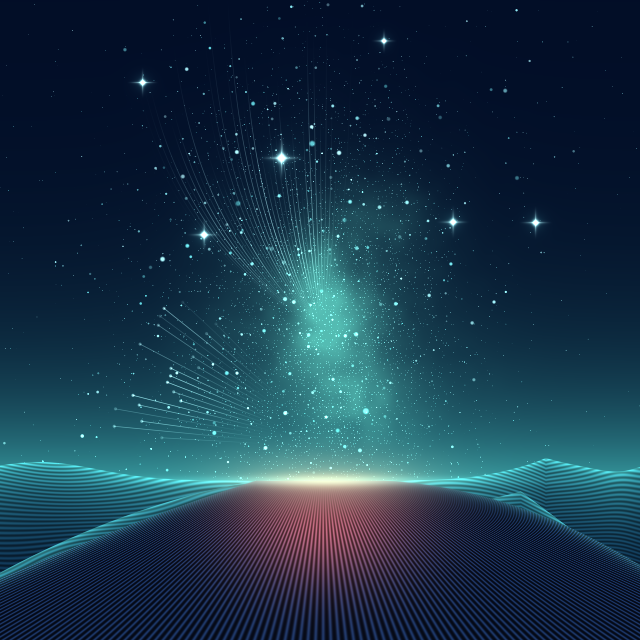
This background is drawn by a Shadertoy shader. Its source:

```glsl
// A night sky where a teal plume of dust, stars and filaments rises over striped dunes.
// Sky: gradient, Gaussian glows, hashed particle grids and lines in warped coordinates.
// Ground: three layers of ridge functions, filled with contour or perspective stripes.

const float HORIZON = 0.249;
const float TAU = 6.2831853;
const vec3 NAVY = vec3(0.005, 0.05, 0.15);
const vec3 TEAL = vec3(0.21, 0.60, 0.62);
const vec3 MINT = vec3(0.36, 0.80, 0.75);
const vec3 PALE = vec3(0.80, 1.00, 0.94);
const vec3 ROSE = vec3(0.60, 0.30, 0.35);
const vec3 PEACH = vec3(0.98, 0.92, 0.75);

float hash(vec2 p) { return fract(sin(dot(p, vec2(127.1, 311.7))) * 43758.5453); }

float noise(vec2 p) {
  vec2 i = floor(p), f = fract(p);
  f = f * f * (3.0 - 2.0 * f);
  return mix(mix(hash(i), hash(i + vec2(1, 0)), f.x),
             mix(hash(i + vec2(0, 1)), hash(i + vec2(1, 1)), f.x), f.y);
}

float blob(vec2 p, float x, float y, float w, float h) {
  vec2 q = (p - vec2(x, y)) / vec2(w, h);
  return exp(-dot(q, q));
}

float bump(float x, float center, float width) {
  float q = (x - center) / width;
  return exp(-q * q);
}

// One random dot per cell of a grid with shifted rows, kept by probability
vec3 particles(vec2 p, float cells, float radius, float density) {
  vec2 q = p * cells;
  q.x += 9.0 * hash(vec2(floor(q.y), cells));
  vec2 id = floor(q);
  vec2 spot = 0.2 + 0.6 * vec2(hash(id + cells), hash(id + cells + 19.0));
  float size = radius * mix(0.45, 1.0, pow(hash(id + 37.0), 3.0));
  float disc = smoothstep(size, size * 0.3, length(fract(q) - spot) / cells);
  float light = mix(0.3, 1.0, hash(id + 53.0)) * step(hash(id + 71.0), density);
  return mix(MINT, PALE, hash(id + 91.0)) * disc * light;
}

// Bright core with a halo and four thin rays
vec3 sparkle(vec2 p, float x, float y, float size) {
  vec2 q = abs(p - vec2(x, y)) / size;
  vec2 rays = pow(max(1.0 - q, 0.0), vec2(2.0)) * exp(-q.yx * 22.0);
  float d = length(q);
  return PALE * (1.3 * exp(-d * d * 45.0) + rays.x + rays.y) + MINT * 0.35 * exp(-d * 4.0);
}

// Filaments that leave the plume core and bend up and to the left
float filaments(vec2 p) {
  float s = max((p.y - 0.48) * 2.0, 0.001);
  float spread = 1.0 - exp(-2.5 * s);
  float f = (0.505 - p.x) / spread, id = floor(f * 90.0);
  float slope = f * 5.0 * exp(-2.5 * s);
  float d = abs(fract(f * 90.0) - 0.5) / 90.0 * spread / sqrt(1.0 + slope * slope);
  float reach = mix(0.5, 1.1, hash(vec2(id, 4.0)));
  float fade = smoothstep(0.03, 0.3, s) * smoothstep(reach, reach * 0.3, s);
  float fan = smoothstep(-0.07, 0.05, f) * smoothstep(0.36, 0.28, f);
  return smoothstep(0.0015, 0.0, d) * fade * fan * mix(0.2, 0.9, hash(vec2(id, 8.0)));
}

// Straight streaks radiating to the left, each tipped with a dot
float streaks(vec2 p) {
  vec2 q = vec2(p.x - 0.53, p.y - 0.30);
  float r = length(q), angle = atan(q.y, -q.x) * 26.0, id = floor(angle);
  float d = abs(fract(angle) - 0.5) / 26.0 * r;
  float tip = mix(0.25, 0.36, hash(vec2(id, 2.0)));
  float line = smoothstep(0.0015, 0.0, d) * smoothstep(0.1, tip, r) * step(r, tip);
  float head = smoothstep(0.0035, 0.001, length(vec2(d, r - tip)));
  float sector = smoothstep(0.0, 3.0, id) * smoothstep(21.0, 17.0, id);
  return (0.7 * line + head) * sector * mix(0.25, 1.0, hash(vec2(id, 6.0)));
}

vec3 sky(vec2 p) {
  vec3 col = mix(NAVY, TEAL, exp(-7.0 * max(p.y - HORIZON, 0.0)));
  float wisps = 0.6 + 0.5 * noise(p * vec2(18, 12)) + 0.3 * noise(p * 45.0);
  float glow = 0.5 * blob(p, 0.515, 0.495, 0.065, 0.085) + 0.45 * blob(p, 0.565, 0.365, 0.065, 0.055)
    + 0.16 * blob(p, 0.60, 0.66, 0.06, 0.05) + 0.25 * blob(p, 0.50, 0.59, 0.04, 0.10)
    + 0.26 * blob(p, 0.51, 0.45, 0.18, 0.25);
  col = mix(col, MINT, min(glow * wisps, 0.9));
  // Dust thickens toward the plume, larger dots spread wider
  float wide = blob(p, 0.46, 0.56, 0.22, 0.33);
  float dust = blob(p, 0.53, 0.42, 0.15, 0.3);
  col += particles(p, 24.0, 0.0064, 0.4 * wide) + particles(p, 45.0, 0.0046, 0.42 * wide);
  col += 0.65 * particles(p, 100.0, 0.0023, 0.3 * wide + 0.25 * dust);
  col += 0.4 * particles(p, 210.0, 0.0017, 0.25 * wide + 0.6 * dust);
  col += PALE * (0.5 * filaments(p) + 0.65 * streaks(p));
  // Leading stars
  col += sparkle(p, 0.440, 0.753, 0.040) + sparkle(p, 0.223, 0.871, 0.026);
  col += sparkle(p, 0.319, 0.633, 0.030) + sparkle(p, 0.708, 0.653, 0.028);
  return col + sparkle(p, 0.837, 0.652, 0.028) + sparkle(p, 0.600, 0.936, 0.022);
}

// Ridge heights
float farRidge(float x) {
  return HORIZON + 0.029 * bump(x, 0.06, 0.13) + 0.022 * bump(x, 0.87, 0.11)
    + 0.014 * exp(-abs(x - 0.853) / 0.035) + 0.02 * bump(x, 1.02, 0.04);
}
float middleRidge(float x) {
  float d = max(0.40 - x, 0.0), e = x - 0.814;
  return x < 0.5 ? HORIZON - d * (0.18 + 0.45 * d) : 0.232 - max(0.75 * e, -0.25 * e);
}
float nearRidge(float x) {
  float d = max(0.40 - x, 0.0), e = max(x - 0.60, 0.0);
  return HORIZON - d * (0.32 + 0.16 * d) - e * (0.05 + 0.7 * e);
}

// Dune with glowing crest and contour stripes, laid over the backdrop
vec3 dune(vec3 back, vec2 p, float ridge, float bend, float light) {
  float depth = max(ridge - p.y, 0.0);
  float wave = p.y + bend * (ridge - HORIZON) + 0.008 * sin(p.x * 17.0 + p.y * 20.0);
  float stripe = 0.5 + 0.5 * cos(TAU * 150.0 * wave);
  vec3 col = mix(vec3(0.02, 0.09, 0.19), TEAL, light * exp(-depth * 15.0));
  col = col * mix(0.75, 1.25, stripe) + vec3(0.02, 0.06, 0.07) * stripe;
  col += MINT * 0.35 * exp(-depth * 200.0);
  return mix(back, col, smoothstep(0.0012, -0.0012, p.y - ridge));
}

// Central field whose furrows meet beyond the horizon
vec3 field(vec3 back, vec2 p, float ridge) {
  float depth = max(0.31 - p.y, 0.01);
  float stripe = 0.5 + 0.5 * cos(TAU * 26.0 * (p.x - 0.505) / depth);
  stripe = mix(0.5, stripe, smoothstep(0.06, 0.15, depth));
  float warm = blob(p, 0.505, 0.185, 0.14, 0.095);
  vec3 col = mix(vec3(0.03, 0.065, 0.15), ROSE, warm) * mix(0.55, 1.3, stripe);
  col += vec3(0.07, 0.13, 0.21) * stripe * stripe * (1.0 - 0.6 * warm);
  col += MINT * 0.35 * exp(-max(ridge - p.y, 0.0) * 110.0);
  return mix(back, col, smoothstep(0.0012, -0.0012, p.y - ridge));
}

void mainImage(out vec4 fragColor, in vec2 fragCoord) {
  vec2 p = fragCoord / iResolution.xy;
  vec3 col = dune(sky(p), p, farRidge(p.x), 0.9, 0.9);
  col = dune(col, p, middleRidge(p.x), -0.6, 0.6);
  col = field(col, p, nearRidge(p.x));
  // Warm light pooled on the horizon
  col = mix(col, PEACH, 0.4 * blob(p, 0.51, HORIZON, 0.15, 0.042));
  col = mix(col, PEACH, 0.75 * blob(p, 0.51, HORIZON, 0.10, 0.012));
  col += MINT * 0.2 * blob(p, 0.51, HORIZON, 0.32, 0.007);
  fragColor = vec4(col, 1.0);
}
```
